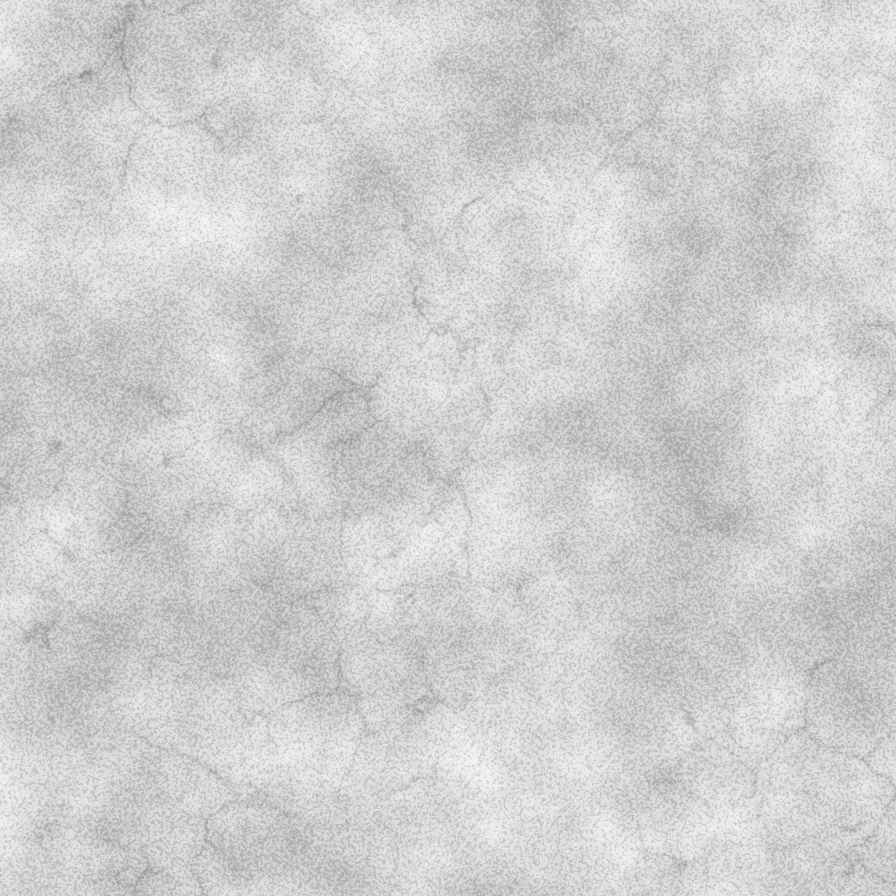
This texture is drawn by a WebGL 1 fragment shader. Its source:

```glsl
precision highp float;
// Pale weathered plaster: blotchy grey clouds under a very fine dark grain,
// broken by two sizes of faint cracks (edges of warped Voronoi cells, fading
// in and out) and a few small pits. Clouds and grain are gradient noise.
uniform vec2 u_resolution;

const vec3 PLASTER = vec3(0.868);      // bare surface
const float CLOUD_SCALE = 4.6;         // clouds across the canvas
const float CLOUD_ROUGHNESS = 0.7;     // gain of each finer octave
const float CLOUD_CONTRAST = 0.068;
const float GRAIN_SCALE = 270.0;       // specks across the canvas
const float GRAIN_DEPTH = 0.128;
const float CRACK_SCALE = 8.0;         // cracked plates across the canvas
const float FINE_CRACK_SCALE = 14.0;
const float CRACK_WIDTH = 0.0023;
const float CRACK_DEPTH = 0.09;
const float FINE_CRACK_DEPTH = 0.055;
const float WARP = 0.03;               // how far cracks wander
const float WARP_ROUGHNESS = 0.6;
const float PIT_SCALE = 7.0;
const float PIT_SHARE = 0.3;           // share of grid cells with a pit
const float PIT_DEPTH = 0.085;
const mat2 TURN = mat2(0.8, 0.6, -0.6, 0.8);

vec2 hash2(vec2 p) {
  vec3 q = fract(p.xyx * vec3(0.1031, 0.1030, 0.0973));
  q += dot(q, q.yzx + 33.33);
  return fract((q.xx + q.yz) * q.zy);
}

vec2 gradient(vec2 cell) {
  float angle = 6.28318 * hash2(cell).x;
  return vec2(cos(angle), sin(angle));
}

float gradientNoise(vec2 p) {
  vec2 i = floor(p), f = p - i;
  vec2 u = f * f * f * (f * (f * 6.0 - 15.0) + 10.0);
  vec2 e = vec2(1.0, 0.0);
  float low = mix(dot(gradient(i), f), dot(gradient(i + e), f - e), u.x);
  float high = mix(dot(gradient(i + e.yx), f - e.yx),
                   dot(gradient(i + 1.0), f - 1.0), u.x);
  return 1.4 * mix(low, high, u.y);
}

float fbm(vec2 p, float gain) {
  float sum = 0.0, amplitude = 1.0;
  for (int i = 0; i < 6; i++) {
    sum += amplitude * gradientNoise(p);
    p = TURN * p * 2.03 + 17.3;
    amplitude *= gain;
  }
  return sum;
}

// Distance to the nearest border between Voronoi cells
float plateEdge(vec2 p) {
  vec2 base = floor(p), f = p - base;
  vec2 nearestCell = vec2(0.0), nearest = vec2(0.0);
  float best = 9.0;
  for (int y = -1; y <= 1; y++) {
    for (int x = -1; x <= 1; x++) {
      vec2 cell = vec2(float(x), float(y));
      vec2 r = cell + hash2(base + cell + 50.0) - f;
      if (dot(r, r) < best) {
        best = dot(r, r);
        nearest = r;
        nearestCell = cell;
      }
    }
  }
  float edge = 9.0;
  for (int y = -2; y <= 2; y++) {
    for (int x = -2; x <= 2; x++) {
      vec2 cell = nearestCell + vec2(float(x), float(y));
      vec2 r = cell + hash2(base + cell + 50.0) - f;
      vec2 gap = r - nearest;
      if (dot(gap, gap) > 0.0001)
        edge = min(edge, dot(0.5 * (nearest + r), normalize(gap)));
    }
  }
  return edge;
}

// Crack lines of one size, present only in patches
float cracks(vec2 p, vec2 warped, float scale, float pixel) {
  float d = plateEdge(warped * scale) / scale;
  float vary = gradientNoise(p * 19.0 + scale);
  float width = max(CRACK_WIDTH * (1.0 + 0.8 * vary), 0.7 * pixel);
  float line = exp(-d * d / (width * width));
  float halo = exp(-d / (2.5 * CRACK_WIDTH));
  float mask = gradientNoise(p * 3.4 + 4.0 * scale) + 0.6 * vary;
  return smoothstep(-0.1, 0.5, mask) * (0.8 * line + 0.25 * halo);
}

float pits(vec2 warped) {
  vec2 q = warped * PIT_SCALE, base = floor(q);
  vec2 pick = hash2(base + 91.0);
  vec2 offset = q - base - mix(vec2(0.25), vec2(0.75), hash2(base + 7.0));
  float radius = mix(0.035, 0.07, pick.y);
  float body = 1.0 - smoothstep(0.4 * radius, 1.5 * radius, length(offset));
  return body * step(pick.x, PIT_SHARE);
}

void main() {
  float side = min(u_resolution.x, u_resolution.y);
  vec2 p = gl_FragCoord.xy / side;
  vec2 warped = p + WARP * vec2(fbm(p * 7.0 + 3.0, WARP_ROUGHNESS),
                                fbm(p * 7.0 + 61.0, WARP_ROUGHNESS));

  float cloud = fbm(p * CLOUD_SCALE + 12.0, CLOUD_ROUGHNESS);
  float grain = gradientNoise(TURN * p * GRAIN_SCALE)
              + 0.9 * gradientNoise(p * TURN * GRAIN_SCALE * 1.6 + 40.0)
              + 0.4 * gradientNoise(p * GRAIN_SCALE * 0.55 + 9.0);
  float speck = smoothstep(-0.5, 0.85, grain - 0.25 * cloud);

  vec3 color = PLASTER + CLOUD_CONTRAST * cloud - GRAIN_DEPTH * speck;
  color -= CRACK_DEPTH * cracks(p, warped, CRACK_SCALE, 1.0 / side);
  color -= FINE_CRACK_DEPTH * cracks(p, warped, FINE_CRACK_SCALE, 1.0 / side);
  color -= PIT_DEPTH * pits(warped);
  gl_FragColor = vec4(clamp(color, 0.0, 1.0), 1.0);
}
```
